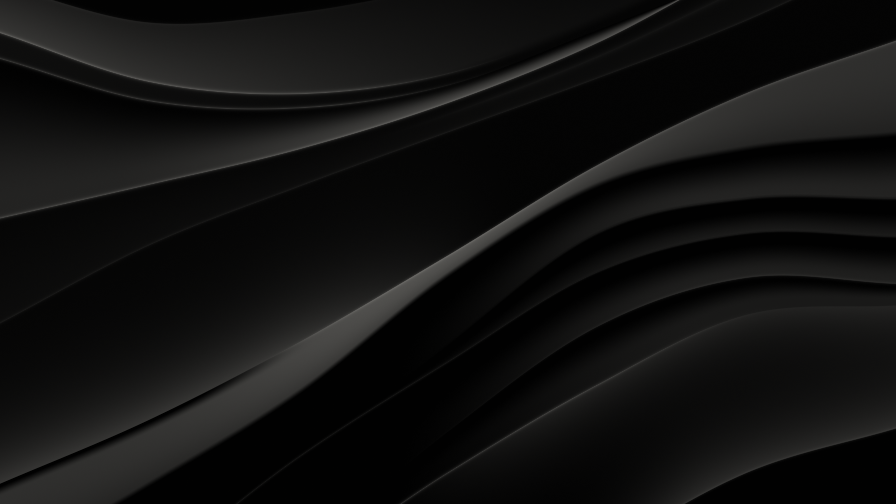
Write a Shadertoy shader that draws this background.

```glsl
// Black satin folds: dark overlapping waves with soft sheens and thin lit rims.

// Smooth curve through seven evenly spaced depths, measured from the top.
float wave(float x, float k[7]) {
    float s = clamp(x, 0.0, 1.0) * 6.0;
    int i = min(int(s), 5);
    float f = s - float(i);
    float b = k[i], c = k[i + 1];
    float a = i > 0 ? k[i - 1] : 2.0 * b - c;
    float d = i < 5 ? k[i + 2] : 2.0 * c - b;
    return b + 0.5 * f * (c - a + f * (2.0 * a - 5.0 * b + 4.0 * c - d
         + f * (3.0 * (b - c) + d - a)));
}

// Covers everything below an edge with a shade and lights the edge itself.
void sheet(inout float tone, float below, float shade, float rim, float blur) {
    float w = 0.8 / iResolution.y + blur;
    tone = mix(tone, shade, smoothstep(-w, w, below));
    tone += rim * exp(-abs(below) / 0.0024);
}

// Position between two edges: 0 at the upper one, 1 at the lower one.
float between(float y, float upper, float lower) {
    return clamp((y - upper) / max(lower - upper, 0.001), 0.0, 1.0);
}

float hash(vec2 p) {
    vec3 q = fract(vec3(p.xyx) * 0.1031);
    q += dot(q, q.yzx + 33.33);
    return fract((q.x + q.y) * q.z);
}

void mainImage(out vec4 fragColor, in vec2 fragCoord) {
    vec2 uv = fragCoord / iResolution.xy;
    float x = uv.x, y = 1.0 - uv.y;

    // Upper fold edges
    float crest  = wave(x, float[7](-0.03, 0.045, 0.025, -0.03, -0.1, -0.2, -0.3));
    float bowl   = wave(x, float[7](0.065, 0.162, 0.186, 0.146, 0.04, -0.1, -0.25));
    float lip    = wave(x, float[7](0.116, 0.2, 0.214, 0.169, 0.06, -0.06, -0.2));
    float sash   = wave(x, float[7](0.433, 0.366, 0.296, 0.204, 0.085, -0.07, -0.2));
    float valley = wave(x, float[7](0.641, 0.486, 0.37, 0.262, 0.155, 0.04, -0.1));

    // Broad ridge and the pleats under it
    float ridge  = wave(x, float[7](0.96, 0.833, 0.68, 0.507, 0.328, 0.185, 0.081));
    float under  = wave(x, float[7](1.13, 0.96, 0.778, 0.545, 0.367, 0.294, 0.266));
    float pleatA = wave(x, float[7](1.5, 1.2, 0.93, 0.683, 0.463, 0.394, 0.394));
    float pleatB = wave(x, float[7](1.3, 1.13, 0.907, 0.718, 0.54, 0.463, 0.47));
    float pleatC = wave(x, float[7](1.5, 1.3, 1.1, 0.856, 0.648, 0.551, 0.563));
    float pleatD = wave(x, float[7](1.4, 1.25, 1.13, 0.938, 0.764, 0.625, 0.606));
    float corner = wave(x, float[7](1.7, 1.55, 1.4, 1.27, 1.1, 0.938, 0.85));

    float tone = 0.02;
    float leftFade = 1.0 - smoothstep(0.0, 0.75, x);
    float rightFade = smoothstep(0.4, 0.8, x);

    // Bowl at the upper left
    float t = between(y, crest, bowl);
    sheet(tone, y - crest, mix(0.085, 0.15, t) * (0.3 + 0.75 * leftFade), 0.03 * leftFade, 0.0);
    float bowlRim = 1.0 - smoothstep(0.35, 0.6, x);
    sheet(tone, y - bowl, 0.025 + 0.025 * leftFade, 0.14 * bowlRim, 0.012 * (1.0 - bowlRim));

    // Lit sash, then the dim step beneath it
    t = between(y, lip, sash);
    float sheen = mix(0.105, 0.18, smoothstep(0.1, 0.5, x));
    sheet(tone, y - lip, mix(0.018, sheen, smoothstep(0.0, 0.9, t)), 0.12 * bowlRim, 0.0);
    t = between(y, sash, valley);
    sheet(tone, y - sash, mix(0.028, 0.046, t), 0.13 * (1.0 - 0.5 * rightFade), 0.0);
    float crease = y - mix(sash, valley, 0.4);
    tone += 0.03 * smoothstep(0.4, 0.6, x) * exp(-abs(crease) / 0.006);

    // Open dark slope, glowing where it meets the ridge
    float glow = 0.13 * (1.0 - smoothstep(0.3, 0.58, x)) * exp(-max(ridge - y, 0.0) * 11.0);
    sheet(tone, y - valley, 0.024 + glow, 0.04, 0.0);

    // Broad ridge, shadowed along its left rim
    t = between(y, ridge, under);
    float body = mix(0.13, 0.22, exp(-pow((x - 0.48) / 0.23, 2.0)));
    float rimShadow = mix(smoothstep(0.0, 0.025, y - ridge), 1.0, smoothstep(0.2, 0.36, x));
    sheet(tone, y - ridge, body * (1.05 - 0.3 * t * t) * rimShadow, 0.1 * smoothstep(0.25, 0.45, x), 0.0);

    // Pleats: black under each edge, brightening toward the next
    t = between(y, under, pleatA);
    sheet(tone, y - under, 0.014 + 0.09 * rightFade * smoothstep(0.1, 0.9, t), 0.0, 0.006);
    t = between(y, pleatA, pleatB);
    sheet(tone, y - pleatA, 0.014 + 0.065 * rightFade * smoothstep(0.3, 1.0, t), 0.02 * rightFade, 0.004);
    t = between(y, pleatB, pleatC);
    sheet(tone, y - pleatB, 0.014 + 0.08 * rightFade * smoothstep(0.2, 0.9, t), 0.055 * (1.0 - 0.6 * rightFade), 0.002);
    t = between(y, pleatC, pleatD);
    sheet(tone, y - pleatC, 0.015 + 0.065 * rightFade * smoothstep(0.1, 0.7, t), 0.05 * rightFade, 0.0);

    // Last slope and the black corner
    float fall = 0.085 * exp(-max(y - pleatD, 0.0) * 13.0) * smoothstep(0.4, 0.65, x);
    float lift = 0.11 * exp(-max(corner - y, 0.0) * 11.0) * smoothstep(0.6, 0.8, x);
    sheet(tone, y - pleatD, 0.015 + fall + lift, 0.11 * (1.0 - smoothstep(0.6, 0.9, x)), 0.0);
    sheet(tone, y - corner, 0.014, 0.05, 0.0);

    // Deepen the blacks, lift the sheens, dither against banding
    tone = max(1.5 * tone - 0.022, 0.004);
    tone += (hash(fragCoord) - 0.5) / 255.0;
    fragColor = vec4(tone * vec3(1.0, 0.99, 0.96), 1.0);
}
```
